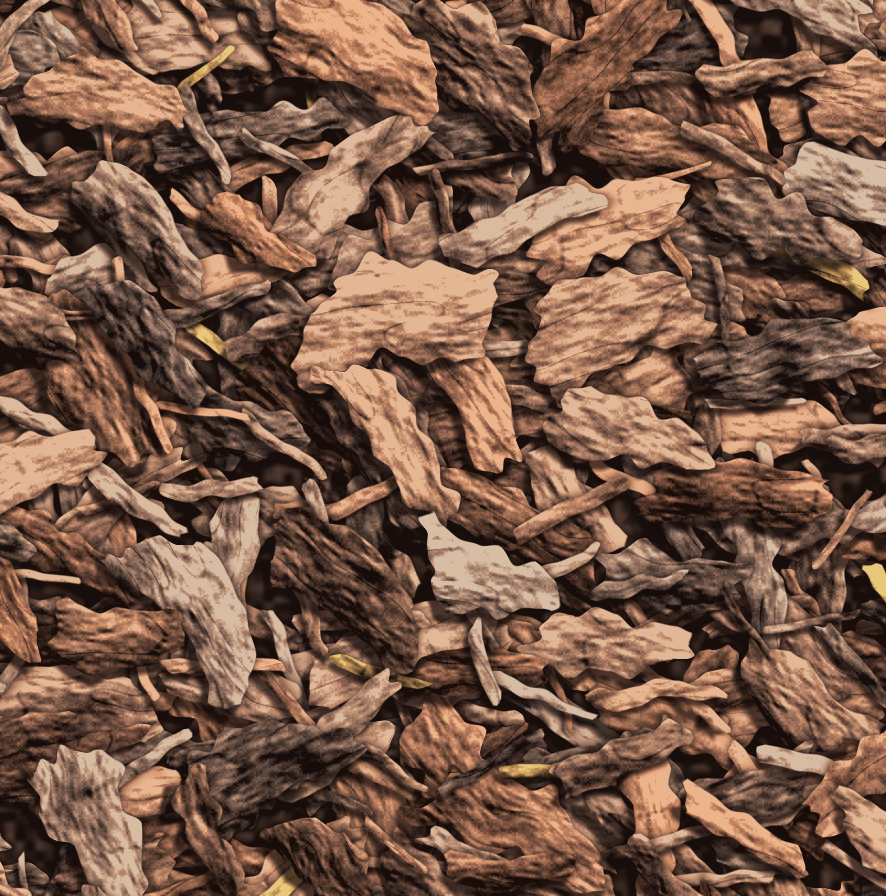
Give the GLSL for this texture, as a Shadertoy shader.

```glsl
// Sunlit bark mulch: stacked layers of jittered, splintered wood chips.
// Layers are walked from the top down, gathering shadow on the way, and the
// walk stops at the first opaque chip, whose grain is then lit and coloured.

float hash(vec2 p) {
    vec3 q = fract(p.xyx * vec3(.1031, .1030, .0973));
    q += dot(q, q.yzx + 33.33);
    return fract((q.x + q.y) * q.z);
}

vec4 hash4(vec2 p) {
    vec4 q = fract(p.xyxy * vec4(.1031, .1030, .0973, .1099));
    q += dot(q, q.wzxy + 33.33);
    return fract((q.xxyz + q.yzzw) * q.zywx);
}

float noise(vec2 p) {
    vec2 i = floor(p), f = fract(p);
    f *= f * (3. - 2. * f);
    return mix(mix(hash(i), hash(i + vec2(1, 0)), f.x),
               mix(hash(i + vec2(0, 1)), hash(i + vec2(1, 1)), f.x), f.y);
}

// Height of the wood surface, with fibres running along x
float woodHeight(vec2 q, float coarse) {
    float h = .45 * noise(q * vec2(mix(9., 28., coarse), 58.));
    h += .33 * noise(q * vec2(mix(22., 70., coarse), 130.) + 7.);
    return h + .22 * noise(q * vec2(110., 220.) + 13.);
}

// Signed distance to a bent, tapered chip with slanted ends
float chipDistance(vec2 q, vec2 size, vec4 form) {
    float along = q.x / size.x;
    q.y += (form.x - .5) * size.y * 1.2 * along * along;
    q.x += q.y * (form.y - .5) * 1.6;
    float width = size.y * (1. - .55 * form.z * smoothstep(-.6, 1.1, along));
    vec2 e = abs(q) - vec2(size.x, width);
    return max(max(e.x, e.y), (e.x + e.y) * .7 + .28 * size.y);
}

// Light level 0..1 to brown
vec3 barkRamp(float t) {
    vec3 c = mix(vec3(.09, .05, .04), vec3(.25, .18, .15), clamp((t - .08) / .20, 0., 1.));
    c = mix(c, vec3(.42, .31, .25), clamp((t - .28) / .20, 0., 1.));
    c = mix(c, vec3(.60, .44, .36), clamp((t - .48) / .17, 0., 1.));
    c = mix(c, vec3(.76, .57, .44), clamp((t - .65) / .17, 0., 1.));
    return mix(c, vec3(.88, .74, .61), clamp((t - .82) / .14, 0., 1.));
}

// Lit, cracked grain of one chip; g is in the chip frame
float grainLight(vec2 g, vec2 light, vec4 look) {
    g.y += .012 * noise(g * 24.);
    float h = woodHeight(g, look.z);
    float relief = h - woodHeight(g + light * .004, look.z);
    float crack = abs(noise(g * vec2(14., 48.) + 3.) - .5);
    float lit = mix(.36, .96, look.y) + .9 * (h - .5) + 1.1 * relief;
    return lit + .3 * (noise(g * 22.) - .5) - .24 * smoothstep(.06, 0., crack);
}

void mainImage(out vec4 fragColor, in vec2 fragCoord) {
    vec2 p = fragCoord / iResolution.y;
    float pixel = 1. / iResolution.y;
    vec2 sun = normalize(vec2(.55, .83));
    vec3 color = vec3(0);
    float visible = 1., sunlight = 1.;

    for (int layer = 0; layer < 7 && visible > .03; layer++) {
        float k = float(layer);
        bool splinters = layer % 3 == 1;
        float cell = splinters ? .10 : .10 + .065 * fract(k * .618 + .7);
        vec2 shift = hash4(vec2(k, 3.)).xy;
        vec2 home = floor(p / cell + shift);

        for (int n = 0; n < 9 && visible > .03; n++) {
            vec2 id = home + vec2(n % 3 - 1, n / 3 - 1);
            vec4 place = hash4(id + k * 37. + 101.);
            vec2 d = p - (id - shift + .2 + .6 * place.xy) * cell;
            if (place.w > .82 || dot(d, d) > cell * cell) continue;

            // Chip frame: x runs along the grain
            vec4 form = hash4(id + k * 53. + 211.), look = hash4(id + k * 29. + 419.);
            float angle = -.35 + 3.14 * (place.z - .5) * mix(.5, 1., look.w);
            float c = cos(angle), s = sin(angle);
            mat2 toChip = mat2(c, -s, s, c);
            vec2 q = toChip * d, light = toChip * sun;
            float aspect = splinters ? mix(.08, .20, look.x) : mix(.20, .56, look.x);
            vec2 size = cell * mix(.44, .74, form.x) * vec2(1, aspect);
            float reach = splinters ? .009 : .09 * cell;
            if (abs(q.y) > size.y * 1.9 + reach + .01) continue;

            // Ragged outline and splintered ends
            vec2 ragged = q;
            ragged.y += (.5 * size.y + .004) * (noise(vec2(q.x * 45., form.w * 90.)) - .5);
            ragged.x += size.x * .3 * (noise(vec2(q.y * 80., form.w * 70.)) - .5);
            float dist = chipDistance(ragged, size, form);
            float shadowDist = chipDistance(ragged + light * reach, size, form);

            float cover = smoothstep(pixel, -pixel, dist);
            if (cover > 0.) {
                // Grain, rounded body, lit rim and fine grit
                vec2 g = q + form.wz * 9.;
                float rim = clamp((shadowDist - dist) / reach, -1., 1.) * exp(dist / .007);
                float lit = grainLight(g, light, look) + .20 * rim;
                lit += .13 * clamp(q.y / size.y, -1., 1.) * light.y;
                lit += .14 * (hash(floor(p * 420.)) - .5);

                // Reddish to grey bark, now and then pale straw
                vec3 tint = mix(vec3(1.06, .95, .88), vec3(.95, 1.0, 1.06), look.z);
                if (splinters && form.w > .94) { tint = vec3(1.04, 1.06, .80); lit += .2; }
                color += visible * cover * tint * barkRamp(clamp(lit, .04, 1.) * sunlight);
                visible *= 1. - cover;
            }
            // Cast shadow and contact darkening for whatever lies below
            float shade = .66 * smoothstep(.005, -.005, shadowDist);
            sunlight *= 1. - max(shade, .42 * exp(-max(dist, 0.) / .005));
        }
    }
    // Dark debris in the gaps
    color += visible * barkRamp(sunlight * .4 * noise(p * 90.));
    fragColor = vec4(color, 1.);
}
```
